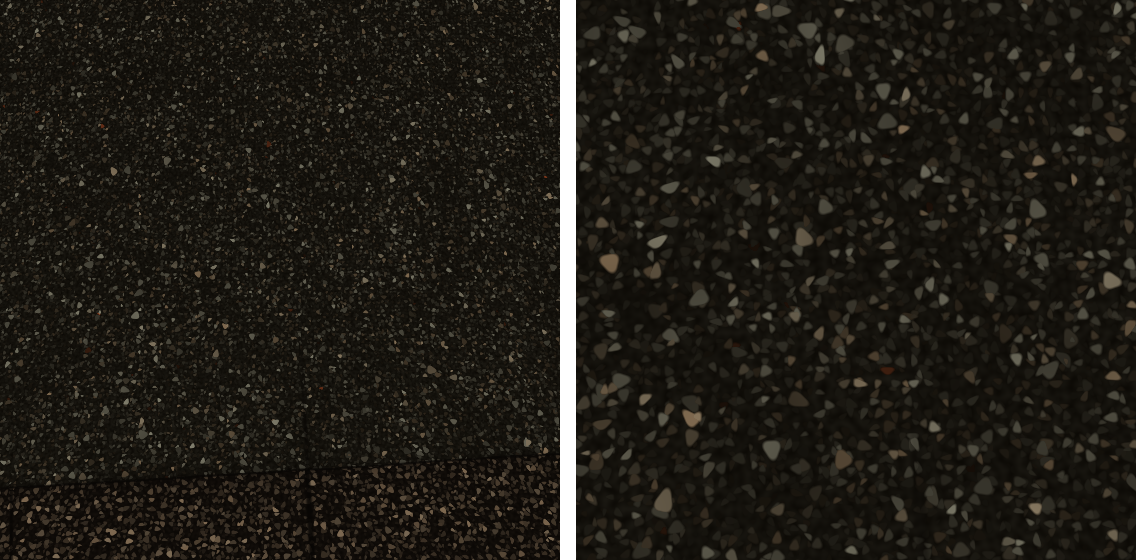
Left, the full canvas; right, a detail of the centre.
This texture is drawn by a three.js fragment shader. Its source:

```glsl
// Dark stone-chip paving seen at a slight slant, with a tan pebble border below.
// Layers of jittered, rotated chips sit over gradient noise; the chips shrink
// towards the top, and thin dark seams divide the slabs.

varying vec2 vUv;

const vec3 SHADOW = vec3(0.046, 0.037, 0.020);
const vec3 BORDER_SHADOW = vec3(0.043, 0.030, 0.019);
const vec3 GREY_CHIP = vec3(0.400, 0.400, 0.355);
const vec3 TAN_CHIP = vec3(0.450, 0.375, 0.290);
const vec3 RUST_CHIP = vec3(0.480, 0.200, 0.100);

const float EDGE = 0.0013;          // half width of a chip's soft rim
const float SLANT = 0.5;            // how much finer the top is
const float DUST_CELLS = 128.0;     // chip cells across the lower edge
const float GRIT_CELLS = 100.0;
const float CHIP_CELLS = 62.0;
const float STONE_CELLS = 24.0;
const float PEBBLE_CELLS = 68.0;
const float BORDER_HEIGHT = 0.127;
const float BORDER_SLOPE = 0.062;

vec3 hash3(vec2 p) {
  vec3 q = fract(p.xyx * vec3(0.1031, 0.1030, 0.0973));
  q += dot(q, q.yxz + 33.33);
  return fract((q.xxy + q.yzz) * q.zyx);
}

float gradientDot(vec2 cell, vec2 offset) {
  float angle = 6.2832 * hash3(cell).x;
  return dot(vec2(cos(angle), sin(angle)), offset);
}

float gradientNoise(vec2 p) {
  vec2 i = floor(p), f = fract(p);
  vec2 u = f * f * f * (f * (f * 6.0 - 15.0) + 10.0);
  float low = mix(gradientDot(i, f), gradientDot(i + vec2(1, 0), f - vec2(1, 0)), u.x);
  float high = mix(gradientDot(i + vec2(0, 1), f - vec2(0, 1)),
                   gradientDot(i + vec2(1, 1), f - vec2(1, 1)), u.x);
  return 1.4 * mix(low, high, u.y);
}

// Brightest chip here as (brightness, tint). size: least and greatest half length
// in cells; glow: least brightness and mean of its exponential spread.
vec2 chips(vec2 p, float cells, float edge, float keep, vec2 size, vec2 glow, float seed) {
  p = p * cells + seed;
  vec2 best = vec2(0.0, 0.5);
  for (int y = -1; y <= 1; y++) {
    for (int x = -1; x <= 1; x++) {
      vec2 cell = floor(p) + vec2(x, y);
      vec3 place = hash3(cell);
      vec3 look = hash3(cell + 71.7);
      vec3 form = hash3(cell + 153.3);
      vec2 d = p - cell - 0.5 - 0.7 * (place.xy - 0.5);
      float turn = 6.2832 * look.x;
      d = mat2(cos(turn), -sin(turn), sin(turn), cos(turn)) * d;
      float radius = mix(size.x, size.y, form.x);
      d.y /= mix(0.5, 0.9, form.y);
      float corners = 0.14 * sin(3.0 * atan(d.y, d.x + 1e-5) + 6.2832 * form.z);
      float rim = length(d) * (1.0 + corners) - radius;
      float soft = edge * cells;
      float cover = (1.0 - smoothstep(-soft, soft, rim)) * step(place.z, keep);
      float value = min(glow.x - glow.y * log(look.y + 0.002), 1.0) * cover;
      if (value > best.x) best = vec2(value, look.z);
    }
  }
  return best;
}

vec2 brighter(vec2 a, vec2 b) {
  return a.x > b.x ? a : b;
}

float seam(float distance, float halfWidth) {
  return 1.0 - smoothstep(0.3 * halfWidth, 1.6 * halfWidth, abs(distance));
}

void main() {
  // Slanted ground coordinates
  float fineness = 1.0 + SLANT * vUv.y;
  vec2 ground = vec2((vUv.x - 0.5) * fineness, vUv.y + 0.5 * SLANT * vUv.y * vUv.y) + 2.0;
  float edge = EDGE * fineness;

  // Slab: mottled ground, dust, grit, chips and a few large stones
  float mottle = gradientNoise(ground * 150.0);
  float patches = gradientNoise(ground * 9.0) + 0.6 * gradientNoise(ground * 23.0);
  vec2 slab = vec2(0.06 + 0.08 * mottle, 0.5);
  slab = brighter(slab, chips(ground, DUST_CELLS, edge, 0.95, vec2(0.32, 0.52), vec2(0.02, 0.13), 11.0));
  slab = brighter(slab, chips(ground, GRIT_CELLS, edge, 0.90, vec2(0.30, 0.50), vec2(0.02, 0.19), 37.0));
  slab = brighter(slab, chips(ground, CHIP_CELLS, edge, 0.24, vec2(0.24, 0.46), vec2(0.28, 0.22), 59.0));
  slab = brighter(slab, chips(ground, STONE_CELLS, edge, 0.07, vec2(0.15, 0.25), vec2(0.50, 0.20), 83.0));
  slab.x *= (1.0 + 0.22 * patches) * mix(1.08, 0.90, vUv.y);

  // Border: crowded tan pebbles
  vec2 border = vec2(0.03 + 0.05 * mottle, 0.8);
  border = brighter(border, chips(ground, GRIT_CELLS, edge, 0.80, vec2(0.28, 0.44), vec2(0.08, 0.18), 101.0));
  border = brighter(border, chips(ground, PEBBLE_CELLS, edge, 0.72, vec2(0.30, 0.46), vec2(0.30, 0.20), 127.0));

  // Colour of each material
  vec3 slabTint = mix(GREY_CHIP, TAN_CHIP, smoothstep(0.45, 1.0, slab.y));
  slabTint = mix(slabTint, RUST_CHIP, step(0.996, slab.y));
  vec3 borderTint = mix(TAN_CHIP, GREY_CHIP, 0.35 * border.y);
  float joint = vUv.y - BORDER_HEIGHT - BORDER_SLOPE * vUv.x - 0.002 * gradientNoise(vUv * 14.0);
  float inBorder = 1.0 - smoothstep(-EDGE, EDGE, joint);
  vec3 color = mix(SHADOW + slab.x * slabTint, BORDER_SHADOW + border.x * borderTint, inBorder);

  // Seams: joint above the border, its dim shoulder, and upright slab gaps
  float upright = vUv.x - 0.558 + 0.055 * vUv.y + 0.002 * gradientNoise(vUv * 19.0);
  float fade = 0.55 * (1.0 - smoothstep(0.15, 0.55, vUv.y));
  float dark = 0.75 * seam(joint, 0.0025);
  dark = max(dark, 0.30 * exp(-abs(joint) / 0.012));
  dark = max(dark, mix(fade, 0.8, inBorder) * seam(upright, mix(0.003, 0.005, inBorder)));
  dark = max(dark, 0.7 * inBorder * seam(vUv.x - 0.020, 0.003));
  gl_FragColor = vec4(mix(color, 0.6 * BORDER_SHADOW, dark), 1.0);
}
```
